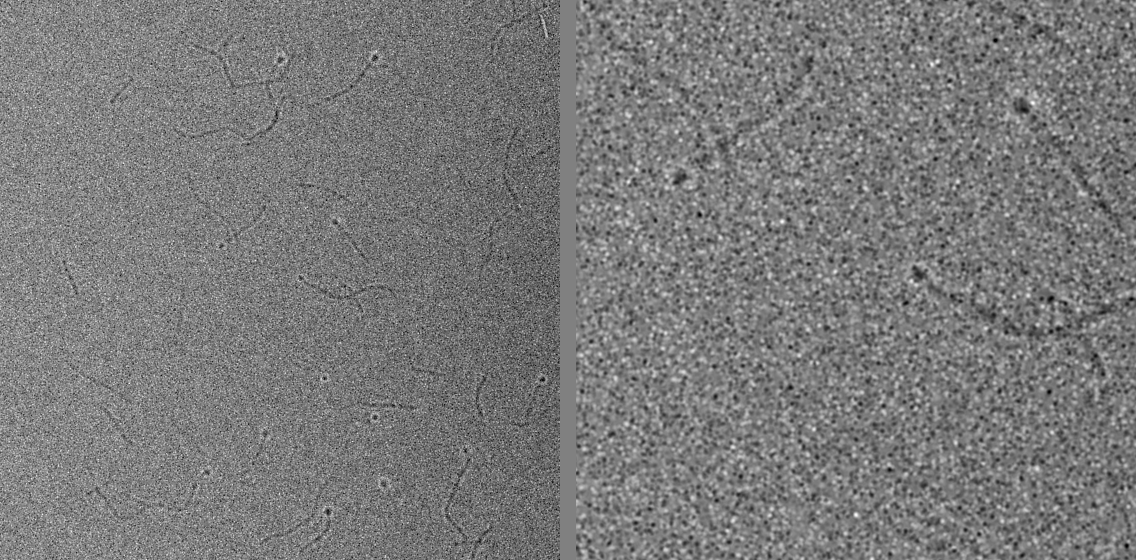
Left: the whole. Right: its middle third, enlarged.
This texture is drawn by a Shadertoy shader. Its source:

```glsl
// Grainy grey micrograph: fine speckle, a darkening right side, faint beaded filaments and dark specks.

const float LEFT_GREY = 0.53;        // brightness at the left edge
const float GRAIN_CONTRAST = 0.092;  // standard deviation of the speckle
const float GRAIN_FINE = 353.0;      // grain cells across the canvas
const float GRAIN_COARSE = 277.0;
const float GRAIN_HALO = 2.5;        // opposite halo that evens out broad patches
const float GRAIN_SPREAD = 0.441;    // raw deviation of the two summed layers
const int FILAMENTS = 40;
const float FILAMENT_WIDTH = 0.0031;
const float FILAMENT_DEPTH = 0.21;
const float SPECK_RADIUS = 0.0046;
const float SPECK_DEPTH = 0.3;
const float SCRATCH_GLOW = 0.3;

// Integer hash giving three values in 0..1
vec3 hash3(ivec2 cell, int seed) {
    uvec3 v = uvec3(uint(cell.x + 4096), uint(cell.y + 4096), uint(seed + 1));
    v = v * 1664525u + 1013904223u;
    v.x += v.y * v.z; v.y += v.z * v.x; v.z += v.x * v.y;
    v ^= v >> 16u;
    v.x += v.y * v.z; v.y += v.z * v.x; v.z += v.x * v.y;
    return vec3(v >> 8u) / 16777216.0;
}

mat2 rotation(float angle) {
    float c = cos(angle), s = sin(angle);
    return mat2(c, s, -s, c);
}

// Cellular speckle: scattered light and dark grains, each with a weak halo
float grainLayer(vec2 p, int seed) {
    ivec2 cell = ivec2(floor(p));
    float sum = 0.0;
    for (int y = -1; y <= 1; y++)
    for (int x = -1; x <= 1; x++) {
        ivec2 neighbour = cell + ivec2(x, y);
        vec3 grain = hash3(neighbour, seed);
        vec2 toGrain = vec2(neighbour) + grain.xy - p;
        float d2 = dot(toGrain, toGrain);
        float falloff = max(1.0 - d2, 0.0);
        sum += (2.0 * grain.z - 1.0) * falloff * falloff * (1.0 - GRAIN_HALO * d2);
    }
    return sum;
}

// Dark core with a light fringe; t is distance over core width
float fringedProfile(float t) {
    float fringe = abs(t) - 1.9;
    return -exp(-t * t) + 0.5 * exp(-2.0 * fringe * fringe);
}

// Centre line of a thread: two sines
float threadLine(float x, float k, float phase) {
    return sin(k * x + phase) + 0.18 * sin(2.7 * k * x + 2.0 * phase);
}

// Wavy beaded threads, some ending in a dark speck
float filaments(vec2 uv) {
    float sum = 0.0;
    for (int i = 0; i < FILAMENTS; i++) {
        vec3 place = hash3(ivec2(i, 0), 11);
        vec3 shape = hash3(ivec2(i, 1), 12);
        vec3 look = hash3(ivec2(i, 2), 13);
        vec2 centre = vec2(pow(place.x, 0.75), pow(place.y, 1.2));
        vec2 p = rotation(6.2832 * place.z) * (uv - centre);
        if (dot(p, p) > 0.04) continue;

        // Distance to the line, corrected by its slope
        float halfLength = mix(0.03, 0.1, shape.x);
        float bend = mix(0.01, 0.03, shape.y);
        float k = mix(18.0, 40.0, shape.z);
        float phase = 6.2832 * look.x;
        float slope = bend * k * (cos(k * p.x + phase) + 0.486 * cos(2.7 * k * p.x + 2.0 * phase));
        float d = (p.y - bend * threadLine(p.x, k, phase)) / sqrt(1.0 + slope * slope);

        float ends = 1.0 - smoothstep(0.8, 1.0, abs(p.x) / halfLength);
        float beads = 0.65 + 0.35 * sin(390.0 * p.x + 170.0 * p.y + 9.0 * look.y);
        float strength = FILAMENT_DEPTH * mix(0.4, 1.0, look.y);
        sum += strength * ends * beads * fringedProfile(d / FILAMENT_WIDTH);

        // Speck near the thread end
        float endX = 0.9 * halfLength;
        vec2 endPoint = vec2(endX, bend * threadLine(endX, k, phase));
        float speck = length(p - endPoint) / (SPECK_RADIUS * mix(0.7, 1.15, look.x));
        sum += SPECK_DEPTH * smoothstep(0.25, 0.8, look.z) * fringedProfile(speck);
    }
    return sum;
}

// Thin bright bent scratch near the upper right corner
float scratch(vec2 uv) {
    float s = (0.977 - uv.y) / 0.047;
    float x = 0.961 + 0.016 * sqrt(clamp(s, 0.0, 1.0));
    float inside = smoothstep(0.0, 0.1, s) * (1.0 - smoothstep(0.9, 1.0, s));
    return inside * -fringedProfile((uv.x - x) / 0.0022);
}

// Smooth illumination, darkest at the middle of the right edge
float illumination(vec2 uv) {
    float band = exp(-7.0 * (uv.y - 0.46) * (uv.y - 0.46));
    return LEFT_GREY - 0.055 * uv.x - 0.055 * uv.x * uv.x - 0.03 * band * uv.x * uv.x;
}

void mainImage(out vec4 fragColor, in vec2 fragCoord) {
    vec2 uv = fragCoord / iResolution.xy;
    float grain = grainLayer(rotation(0.41) * uv * GRAIN_FINE, 1)
                + grainLayer(rotation(1.13) * uv * GRAIN_COARSE, 2);
    float grey = illumination(uv) + GRAIN_CONTRAST * grain / GRAIN_SPREAD;
    grey += filaments(uv) + SCRATCH_GLOW * scratch(uv);
    fragColor = vec4(vec3(clamp(grey, 0.0, 1.0)), 1.0);
}
```
